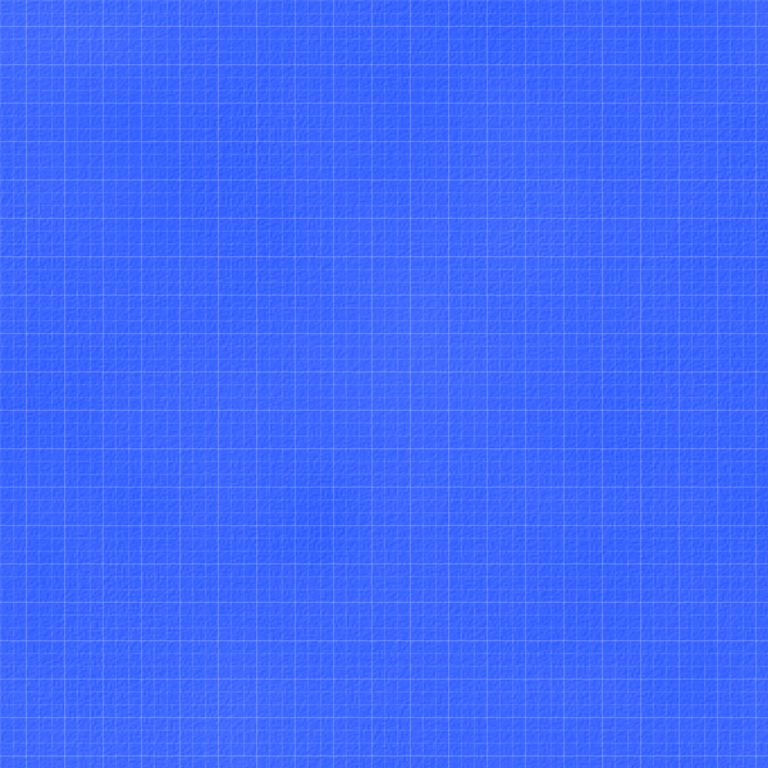
Write a WebGL 1 fragment shader that draws this pattern.

```glsl
precision highp float;
// Blue graph paper: fine grid, every third line brighter, on grainy mottled stock.

#define MAJOR_CELLS 20.0
#define MINOR_PER_MAJOR 3.0
#define LINE_WIDTH 0.00195
#define MAJOR_ALPHA 0.165
#define MINOR_ALPHA 0.075
#define DARK_BLUE vec3(0.185, 0.365, 1.0)
#define LIGHT_BLUE vec3(0.290, 0.438, 1.0)
#define LINE_COLOUR vec3(1.0)
#define BASE_TONE 0.45
#define MOTTLE 0.85
#define GRAIN 0.75
#define GRAIN_SCALE 340.0

uniform vec2 u_resolution;

float hash(vec2 p) {
  vec3 q = fract(vec3(p.xyx) * 0.1031);
  q += dot(q, q.yzx + 33.33);
  return fract((q.x + q.y) * q.z);
}

float valueNoise(vec2 p) {
  vec2 cell = floor(p);
  vec2 f = fract(p);
  f = f * f * (3.0 - 2.0 * f);
  float low = mix(hash(cell), hash(cell + vec2(1.0, 0.0)), f.x);
  float high = mix(hash(cell + vec2(0.0, 1.0)), hash(cell + vec2(1.0)), f.x);
  return mix(low, high, f.y);
}

float fbm(vec2 p) {
  float sum = 0.0;
  float amplitude = 0.5;
  for (int i = 0; i < 4; i++) {
    sum += amplitude * valueNoise(p);
    p = p * 2.03 + vec2(17.1, 9.2);
    amplitude *= 0.5;
  }
  return sum / 0.9375;
}

// Antialiased coverage of vertical (x) and horizontal (y) lines.
vec2 gridLines(vec2 p, float spacing, float phase, float pixel) {
  vec2 cell = p / spacing - phase;
  vec2 dist = abs(fract(cell + 0.5) - 0.5) * spacing;
  vec2 cover = clamp((0.5 * LINE_WIDTH - dist) / pixel + 0.5, 0.0, 1.0);
  return cover * min(1.0, LINE_WIDTH / pixel);
}

// Broad cloudy mottling with patchy, diagonally lit paper grain.
float paperTone(vec2 p) {
  float cloud = fbm(p * 4.0 + vec2(3.7, 8.1)) - 0.5;
  float patches = mix(0.65, 1.2, fbm(p * 6.0 + vec2(21.0, 5.0)));
  vec2 g = p * GRAIN_SCALE;
  float relief = valueNoise(g) - valueNoise(g + vec2(0.8, 0.6));
  return BASE_TONE + MOTTLE * cloud + GRAIN * patches * relief;
}

void main() {
  float pixel = 1.0 / min(u_resolution.x, u_resolution.y);
  vec2 uv = gl_FragCoord.xy * pixel;
  vec2 page = vec2(uv.x, u_resolution.y * pixel - uv.y);

  vec3 colour = mix(DARK_BLUE, LIGHT_BLUE, paperTone(page));

  // Lines begin at their cell edges; the major grid starts two minor cells in.
  vec2 gridPoint = page - 0.5 * LINE_WIDTH;
  float majorSpacing = 1.0 / MAJOR_CELLS;
  vec2 minor = gridLines(gridPoint, majorSpacing / MINOR_PER_MAJOR, 0.0, pixel);
  vec2 major = gridLines(gridPoint, majorSpacing, 2.0 / MINOR_PER_MAJOR, pixel);
  vec2 ink = max(minor * MINOR_ALPHA, major * MAJOR_ALPHA);
  float alpha = 1.0 - (1.0 - ink.x) * (1.0 - ink.y);

  gl_FragColor = vec4(mix(colour, LINE_COLOUR, alpha), 1.0);
}
```
